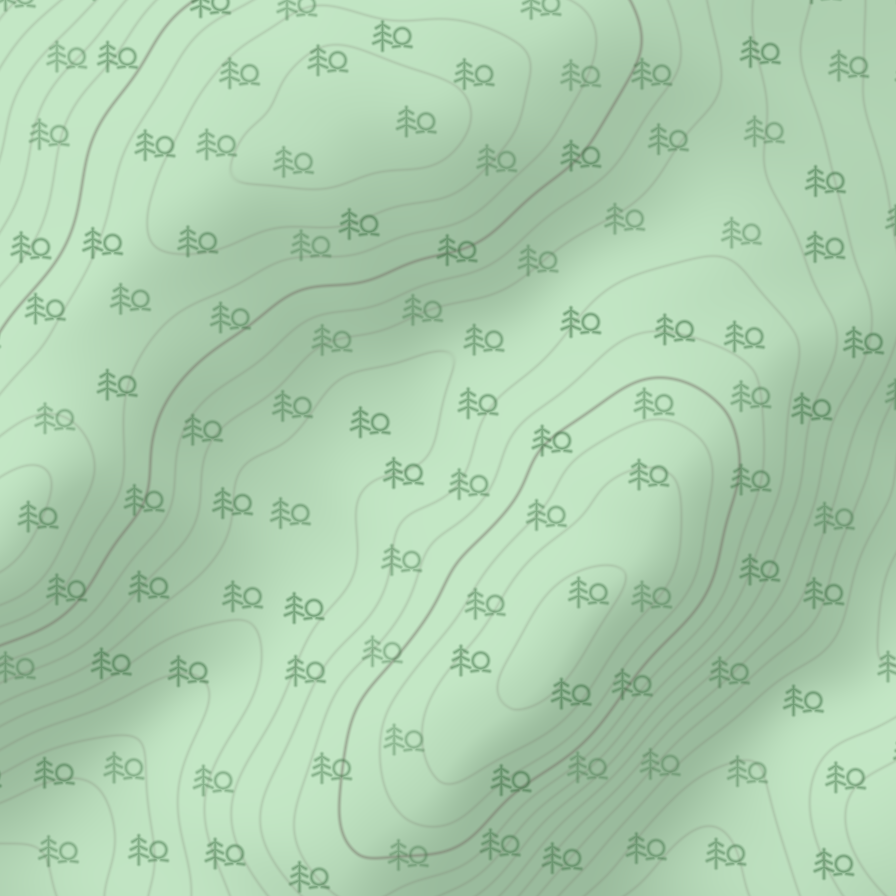
Reproduce this texture procedurally as a Shadertoy shader.

```glsl
// Shaded relief map: pale green hills, thin contour lines and scattered woodland symbols.

const vec3 LIT_SLOPE  = vec3(0.764, 0.904, 0.772);
const vec3 DARK_SLOPE = vec3(0.604, 0.734, 0.614);
const vec3 CONTOUR    = vec3(0.47, 0.45, 0.41);
const vec3 LEAF_GREEN = vec3(0.23, 0.44, 0.26);
const float INTERVAL  = 0.065;  // height between contours
const float CELL      = 0.0975; // spacing of the symbols

vec2 hash2(vec2 p) {
    vec2 d = vec2(dot(p, vec2(127.1, 311.7)), dot(p, vec2(269.5, 183.3)));
    return fract(sin(d) * 43758.5);
}

// Elongated hill with its own width on the upper and the lower side.
float hill(vec2 p, vec2 centre, float angle, float len, float upper, float lower) {
    vec2 axis = vec2(cos(angle), sin(angle));
    vec2 d = p - centre;
    float along = dot(d, axis);
    float across = dot(d, vec2(-axis.y, axis.x));
    vec2 q = vec2(along / len, across / (across > 0.0 ? upper : lower));
    return exp(-dot(q, q));
}

// Layered sines bend the ground and its outlines.
vec2 warp(vec2 p) {
    vec2 w = 0.018 * sin(p.yx * vec2(13.0, 11.0) + vec2(0.6, 2.1));
    w += 0.005 * sin((p.yx + w) * vec2(31.0, 37.0) + p.xy * 17.0);
    return p + w;
}

float terrain(vec2 p) {
    p = warp(p);
    float h = hill(p, vec2(0.38, 0.87), 0.44, 0.64, 0.34, 0.25);
    h += 0.85 * hill(p, vec2(-0.06, 0.37), 0.50, 0.36, 0.17, 0.22);
    h += 1.00 * hill(p, vec2(0.62, 0.29), 0.87, 0.62, 0.27, 0.19);
    h += 0.45 * hill(p, vec2(1.06, 0.08), 1.00, 0.26, 0.20, 0.20);
    return h + 0.012 * sin(p.x * 19.0 + 2.0 * sin(p.y * 14.0));
}

vec2 slopeOf(vec2 p) {
    vec2 e = vec2(0.004, 0.0);
    return vec2(terrain(p + e.xy) - terrain(p - e.xy),
                terrain(p + e.yx) - terrain(p - e.yx)) / (2.0 * e.x);
}

// Coverage of a stroke whose centre line lies at distance d.
float stroke(float d, float halfWidth, float soft) {
    return 1.0 - smoothstep(halfWidth - soft, halfWidth + soft, d);
}

// Distance to the nearest multiple of a height step.
float levelDistance(float h, float stepHeight, float steepness) {
    return abs(fract(h / stepHeight + 0.5) - 0.5) * stepHeight / steepness;
}

float segment(vec2 p, vec2 a, vec2 b) {
    vec2 ab = b - a;
    return length(p - a - ab * clamp(dot(p - a, ab) / dot(ab, ab), 0.0, 1.0));
}

// Conifer: a stem with pairs of drooping branches.
float conifer(vec2 p) {
    float d = segment(p, vec2(0.0, -0.016), vec2(0.0, 0.016));
    vec2 q = vec2(abs(p.x), p.y);
    for (int i = 0; i < 3; i++) {
        float level = float(i);
        vec2 root = vec2(0.0, 0.013 - 0.0085 * level);
        d = min(d, segment(q, root, root + vec2(0.007 + 0.0015 * level, -0.004)));
    }
    return d;
}

// Broadleaf: a round crown standing on a short split baseline.
float broadleaf(vec2 p) {
    float crown = abs(length(p - vec2(0.0, 0.001)) - 0.0088);
    vec2 q = vec2(abs(p.x), p.y);
    return min(crown, segment(q, vec2(0.003, -0.010), vec2(0.010, -0.011)));
}

// Ink of the woodland symbols on a staggered, jittered grid.
float woodland(vec2 p, float soft) {
    vec2 base = floor(p / CELL);
    float ink = 0.0;
    for (int y = -1; y <= 1; y++)
    for (int x = -1; x <= 1; x++) {
        vec2 id = base + vec2(x, y);
        vec2 rnd = hash2(id + 7.0);
        vec2 stagger = vec2(0.18 * sin(id.y * 2.4), 0.14 * sin(id.x * 1.9));
        vec2 q = p - (id + 0.5 + stagger + 0.46 * (rnd - 0.5)) * CELL;
        float d = min(conifer(q + vec2(0.011, -0.001)), broadleaf(q - vec2(0.011, 0.0)));
        float strength = mix(0.46, 0.68, hash2(id + 31.0).x);
        ink = max(ink, strength * stroke(d, 0.0013, soft));
    }
    return ink;
}

void mainImage(out vec4 fragColor, in vec2 fragCoord) {
    vec2 p = fragCoord / iResolution.y;
    float soft = max(0.0026, 0.8 / iResolution.y);
    float height = terrain(p);
    vec2 slope = slopeOf(p);

    // Hill shading with light from the upper left
    float shade = smoothstep(-1.7, 3.0, dot(slope, vec2(-0.6, 0.8)));
    vec3 color = mix(LIT_SLOPE, DARK_SLOPE, shade);

    // Contours fade on level ground; every twelfth one is stronger
    float steepness = max(length(slope), 0.5);
    float visible = smoothstep(0.1, 0.6, length(slope));
    float fine = stroke(levelDistance(height, INTERVAL, steepness), 0.0011, soft);
    float index = stroke(levelDistance(height, 12.0 * INTERVAL, steepness), 0.0014, soft);
    color = mix(color, CONTOUR, visible * max(0.24 * fine, 0.56 * index));

    color = mix(color, LEAF_GREEN, woodland(p, soft));
    fragColor = vec4(color, 1.0);
}
```
